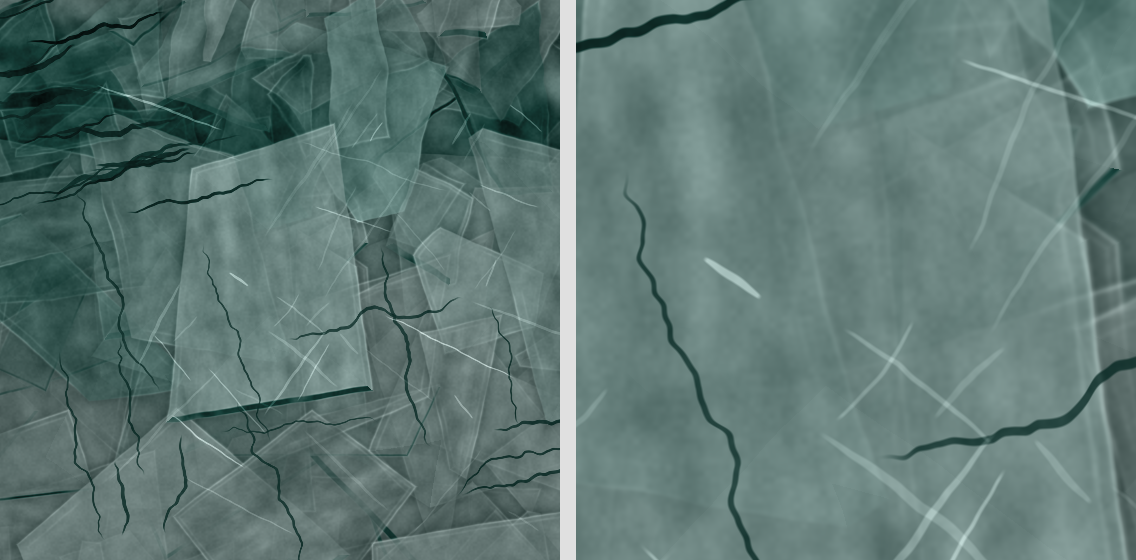
Left: the whole. Right: its middle third, enlarged.
This texture is drawn by a Shadertoy shader. Its source:

```glsl
float hash(vec2 p) {
    vec3 q = fract(p.xyx * 0.1031);
    q += dot(q, q.yzx + 33.33);
    return fract((q.x + q.y) * q.z);
}

vec4 hash4(float n) {
    vec4 q = fract(n * vec4(0.1031, 0.1030, 0.0973, 0.1099));
    q += dot(q, q.wzxy + 33.33);
    return fract((q.xxyz + q.yzzw) * q.zywx);
}

float noise(vec2 p) {
    vec2 i = floor(p), f = fract(p);
    f *= f * (3.0 - 2.0 * f);
    return mix(mix(hash(i), hash(i + vec2(1, 0)), f.x),
               mix(hash(i + vec2(0, 1)), hash(i + vec2(1, 1)), f.x), f.y);
}

float fbm(vec2 p) {
    float sum = 0.0, amp = 0.53;
    for (int i = 0; i < 4; i++) {
        sum += amp * noise(p);
        p = mat2(1.6, 1.2, -1.2, 1.6) * p + 7.3;
        amp *= 0.5;
    }
    return sum;
}

float blob(vec2 p, vec2 center, vec2 radius) {
    vec2 q = (p - center) / radius;
    return exp(-dot(q, q));
}

vec2 rotate(vec2 p, float a) {
    return vec2(cos(a) * p.x + sin(a) * p.y, cos(a) * p.y - sin(a) * p.x);
}

// Glass is stored as x: tone, y: teal amount
vec2 region(vec2 p) {
    float depth = blob(p, vec2(0.38, 0.77), vec2(0.30, 0.12))
        + 0.9 * blob(p, vec2(0.08, 0.45), vec2(0.12, 0.10))
        + 0.6 * blob(p, vec2(0.03, 0.87), vec2(0.22, 0.14))
        + 0.6 * blob(p, vec2(0.92, 0.77), vec2(0.10, 0.06))
        + 0.6 * blob(p, vec2(0.42, 0.40), vec2(0.14, 0.06));
    depth = min(depth * (0.3 + 1.4 * fbm(p * 6.0)), 1.1);
    float band = smoothstep(0.3, 0.65, p.y) * smoothstep(1.05, 0.85, p.y);
    return vec2(0.475 - 0.26 * depth, 0.08 + 0.3 * band + 0.7 * depth);
}

// One translucent polygon with shadow, rim and thick lower edge
void layShard(inout vec2 glass, vec2 p, float id, float soft) {
    vec4 h = hash4(id * 7.3 + 1.0), g = hash4(id * 3.7 + 91.0);
    vec2 center = fract(vec2(0.7549, 0.5698) * id + 0.3 * h.xy) * 1.2 - 0.1;
    float upper = smoothstep(0.4, 0.8, center.y);
    float layered = upper * smoothstep(0.5, 0.15, center.x);
    float size = mix(0.17, 0.11, upper) * (0.5 + h.z);
    float slim = mix(0.25 + 0.6 * h.w, 0.28, layered);
    float tilt = mix(1.0 + 2.4 * (g.x - 0.5), 0.28 + 0.3 * (g.x - 0.5), layered);
    vec2 q = p - center;
    if (length(q) > 1.5 * size + 0.05) return;
    q += (0.008 + 0.025 * upper) * (vec2(fbm(p * 9.0 + id), fbm(p * 9.0 - id)) - 0.5);

    float d = length(q) - 1.5 * size;
    vec2 side = vec2(0, 1);
    for (int k = 0; k < 4; k++) {
        float a = tilt + 1.5708 * float(k) + 0.9 * (hash(vec2(id, k)) - 0.5);
        vec2 normal = vec2(cos(a), sin(a));
        float edge = dot(q, normal) - size * (k % 2 == 0 ? 1.0 : slim);
        if (edge > d) { d = edge; side = normal; }
    }
    if (d > 0.05) return;

    float inside = 1.0 - smoothstep(-soft, soft, d);
    float patchy = fbm(p * 11.0 + id * 3.1);
    glass.x *= 1.0 - 0.2 * (1.0 - inside) * exp(-max(d, 0.0) / 0.011);

    vec2 body = region(center) + vec2(0.22 * (g.y - 0.5), 0.15 * (g.z - 0.5));
    vec2 grainAxis = rotate(q, tilt) * vec2(12.0, 30.0);
    body.x += (0.1 + 0.45 * h.x * h.x + 0.2 * upper) * (fbm(grainAxis + id) - 0.5);
    body.x += 0.25 * dot(q, side);
    glass = mix(glass, body, inside * (0.3 + 0.5 * g.z));

    float rim = exp(-d * d / 0.000005);
    float innerRim = exp(-pow(d + 0.006 + 0.012 * h.y, 2.0) / 0.000005);
    glass.x += (0.15 * rim + 0.06 * innerRim) * smoothstep(0.3, 0.7, patchy);

    if (side.y < -0.35 && g.w < 0.38) {
        float thickness = 0.003 + 0.009 * h.w;
        float band = inside * smoothstep(-thickness - soft, -thickness + soft, d);
        glass = mix(glass, vec2(0.10 + 0.16 * h.y, 1.0), band * smoothstep(0.2, 0.55, patchy));
    }
}

// Tapered wavering line
float stroke(vec2 p, vec2 center, float angle, float len, float width, float bend, float soft) {
    vec2 q = rotate(p - center, angle);
    float taper = 1.0 - q.x * q.x / (len * len);
    if (taper < 0.0 || abs(q.y) > bend + 0.02) return 0.0;
    q.y += bend * (fbm(vec2(q.x * 13.0, center.x * 90.0)) - 0.5);
    float w = width * taper;
    return (1.0 - smoothstep(w, w + soft, abs(q.y))) * smoothstep(0.0, 0.3, taper);
}

void mainImage(out vec4 fragColor, in vec2 fragCoord) {
    vec2 p = fragCoord / iResolution.y;
    float soft = max(0.0018, 1.0 / iResolution.y);
    vec2 glass = region(p);
    glass.x += 0.5 * (fbm(p * 14.0) - 0.5) - 0.07;
    for (int i = 0; i < 115; i++) layShard(glass, p, float(i), soft);

    // Dark layered strands, fracture lines, then bright glints
    for (int i = 0; i < 72; i++) {
        vec4 h = hash4(float(i) * 5.9 + 301.0), g = hash4(float(i) * 9.1 + 47.0);
        if (i < 16) {
            vec2 c = vec2(0.36 * h.x, 0.64 + 0.36 * h.y);
            float s = stroke(p, c, 0.1 + 0.3 * g.x, 0.06 + 0.14 * h.z, 0.001 + 0.005 * h.w * h.w, 0.05, soft);
            glass = mix(glass, vec2(0.07 + 0.1 * g.y, 0.8), 0.85 * s);
        } else if (i < 30) {
            vec2 c = vec2(h.x, 0.5 * h.y);
            float a = g.x < 0.5 ? 0.6 * g.y : 1.4 + 0.6 * g.y;
            float s = stroke(p, c, a, 0.06 + 0.14 * h.z, 0.0005 + 0.002 * h.w, 0.07, soft);
            glass = mix(glass, vec2(0.15, 0.6), 0.8 * s);
        } else {
            vec2 c = vec2(0.2 + 0.8 * h.x, 0.05 + 0.85 * h.y);
            float a = (g.x < 0.6 ? 0.75 + 0.5 * g.y : -0.9 + 0.6 * g.y);
            float s = stroke(p, c, a, 0.02 + 0.13 * h.z * h.z, 0.0003 + 0.002 * h.w * h.w, 0.015, soft);
            glass.x += s * (0.06 + 0.24 * g.z * g.z);
        }
    }

    // Dust, fine grain and tint
    glass.x += 0.10 * (fbm(p * 38.0) - 0.5) + 0.025 * (noise(p * 260.0) - 0.5);
    glass.x -= 0.12 * dot(p - 0.5, p - 0.5);
    float tone = clamp(glass.x, 0.03, 0.85);
    float tint = min(0.045 + 0.09 * clamp(glass.y, 0.0, 1.1), 0.6 * tone);
    fragColor = vec4(tone + tint * vec3(-1.0, 0.3, 0.1), 1.0);
}
```
